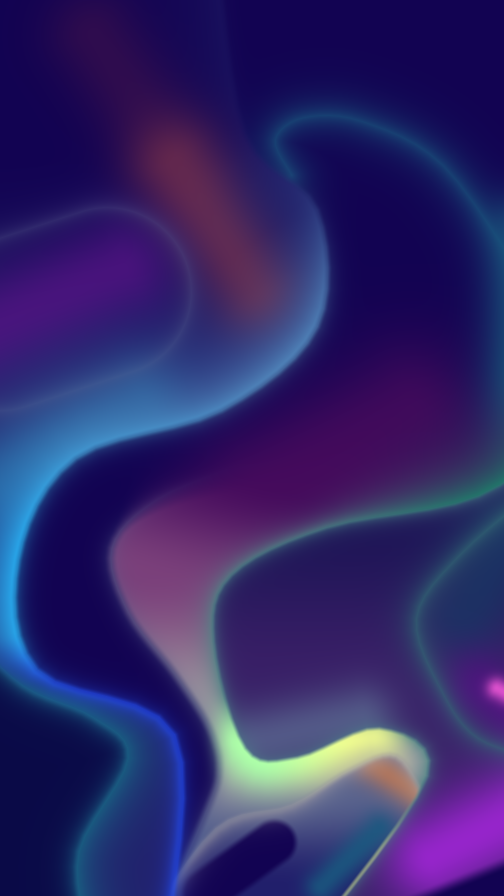
A Shadertoy shader for this background:

```glsl
const vec3 NIGHT = vec3(.07, .01, .32), NAVY = vec3(.13, .12, .42), WINE = vec3(.27, .04, .36);
const vec3 VIOLET = vec3(.31, .07, .5), MAGENTA = vec3(.65, .15, .86), SLATE = vec3(.34, .38, .55);
const vec3 SEA = vec3(.1, .35, .5), GREEN = vec3(.1, .54, .42), PALE = vec3(.66, .64, .65);

vec2 p; // canvas position, y downward

// Smooth span from b to c; keeps distance and side of the nearest point
void span(vec2 a, vec2 b, vec2 c, vec2 d, inout vec2 best) {
  vec2 from = b;
  for (int i = 1; i <= 6; i++) {
    float t = float(i) / 6.;
    vec2 to = b + .5*t*(c - a + t*(2.*a - 5.*b + 4.*c - d + t*(3.*(b - c) + d - a)));
    vec2 e = to - from, w = p - from;
    float dist = length(w - e*clamp(dot(w, e)/dot(e, e), 0., 1.));
    if (dist < best.x) best = vec2(dist, sign(e.x*w.y - e.y*w.x));
    from = to;
  }
}

// Signed distance to a curve, positive on the right hand of travel
float edge(vec2 c[10]) {
  vec2 best = vec2(99, 1);
  for (int i = 0; i < 9; i++) span(c[max(i-1, 0)], c[i], c[i+1], c[min(i+2, 9)], best);
  return best.x*best.y;
}
float edge(vec2 c[6]) {
  vec2 best = vec2(99, 1);
  for (int i = 0; i < 5; i++) span(c[max(i-1, 0)], c[i], c[i+1], c[min(i+2, 5)], best);
  return best.x*best.y;
}

float segment(vec4 s) {
  vec2 w = p - s.xy, e = s.zw - s.xy;
  return length(w - e*clamp(dot(w, e)/dot(e, e), 0., 1.));
}

// Soft stroke of paint along a segment
void brush(inout vec3 c, vec3 paint, vec4 s, float width) {
  float d = segment(s)/width;
  c = mix(c, paint, .85*exp(-d*d));
}

float glow(float d, float width) { return exp(-abs(d)/width); }

void mainImage(out vec4 fragColor, in vec2 fragCoord) {
  vec2 uv = fragCoord/iResolution.xy;
  p = vec2(uv.x, 1. - uv.y)*vec2(4.32, 7.68);

  // Flowing boundaries
  float ribbon = edge(vec2[10](vec2(1.85, -.5), vec2(2.1, 1.15), vec2(2.72, 1.8), vec2(2.72, 2.8),
    vec2(1.9, 3.52), vec2(.65, 3.93), vec2(.16, 4.8), vec2(.32, 5.74), vec2(1.5, 6.3), vec2(1.45, 8)));
  float hollow = edge(vec2[10](vec2(5, 3.6), vec2(4.1, 4.25), vec2(2.8, 4.52), vec2(1.98, 4.93),
    vec2(1.83, 5.5), vec2(2.1, 6.42), vec2(2.55, 6.5), vec2(3.25, 6.25), vec2(3.66, 6.65), vec2(2.7, 8)));
  float band = -edge(vec2[10](vec2(3.4, 3.2), vec2(2.2, 3.9), vec2(1.35, 4.28), vec2(.96, 4.7),
    vec2(1.1, 5.25), vec2(1.5, 5.78), vec2(1.8, 6.25), vec2(1.88, 6.6), vec2(1.75, 7), vec2(1.3, 8)));
  float pool = edge(vec2[6](vec2(-.3, 5.4), vec2(.2, 5.88), vec2(.8, 6.15), vec2(1.1, 6.5),
    vec2(.68, 7.3), vec2(.75, 8)));
  float crest = edge(vec2[6](vec2(2.5, 1.5), vec2(2.36, 1.2), vec2(2.6, 1.01), vec2(3.1, 1.04),
    vec2(3.8, 1.42), vec2(4.5, 2.4)));
  float bend = edge(vec2[6](vec2(4.6, 4.2), vec2(3.95, 4.75), vec2(3.57, 5.3), vec2(3.8, 5.95),
    vec2(4.1, 6.33), vec2(4.6, 6.5)));
  float swirl = edge(vec2[6](vec2(1.2, 8), vec2(1.85, 7.1), vec2(2.5, 6.9), vec2(3, 6.6),
    vec2(3.4, 6.48), vec2(3.68, 6.9)));

  // Deep background with the teal crest
  vec3 col = NIGHT;
  brush(col, WINE, vec4(3.5, 3.5, 2.3, 4.2), .6);
  col = mix(col, SEA, .7*glow(crest, .14));
  brush(col, SEA, vec4(4.5, 2, 4.45, 3.9), .32);

  // Mauve band, paler toward its foot
  vec3 mauve = mix(WINE, vec3(.48, .25, .48), smoothstep(3.9, 5., p.y - .3*(p.x - 1.5)));
  mauve = mix(mauve, PALE, smoothstep(4.9, 6.3, p.y));
  mauve = mix(mauve, SLATE, smoothstep(6.5, 7.2, p.y));
  float soft = mix(.06, .5, smoothstep(4.6, 3.7, p.y));
  col = mix(col, mauve, smoothstep(-soft, soft, band)*smoothstep(3.1, 4.3, p.y));
  col = mix(col, SLATE, .5*glow(band, .06)*smoothstep(3.9, 4.8, p.y));
  float east = smoothstep(2.5, 4.3, p.x)*smoothstep(5.5, 4.5, p.y), inside = max(hollow, 0.);
  col = mix(col, mix(vec3(.3, .52, .52), GREEN, east), .85*glow(inside, mix(.09, .28, east)));
  float foot = smoothstep(5.9, 6.4, p.y)*smoothstep(3.6, 3.2, p.x)*smoothstep(1.7, 2., p.x);
  col = mix(col, mix(vec3(.68, 1, .66), vec3(.96, 1, .56), smoothstep(2.2, 3.1, p.x)),
    foot*exp(-16.*inside*inside));

  // Dusky hollow on the right
  vec3 dusk = mix(vec3(.12, .08, .34), vec3(.22, .12, .4), smoothstep(4.5, 5.8, p.y));
  brush(dusk, vec3(.1, .2, .39), vec4(4.4, 4.6, 4, 5.3), .4);
  brush(dusk, SLATE, vec4(2.2, 6.35, 3.1, 6.15), .3);
  brush(dusk, VIOLET, vec4(4.1, 5.9, 4.4, 6.1), .32);
  brush(dusk, MAGENTA, vec4(3.7, 7.35, 4.5, 6.95), .42);
  dusk = mix(dusk, vec3(.2, .42, .46), .7*glow(bend, .1));
  brush(dusk, vec3(.95, .35, .85), vec4(4.26, 5.9, 4.34, 5.94), .09);
  dusk = mix(dusk, NIGHT, smoothstep(7.58, 7.72, p.y + .4*(p.x - 3.7)));
  dusk = mix(dusk, vec3(.3, .55, .55), .6*glow(hollow, .06));
  col = mix(col, dusk, smoothstep(.02, -.03, hollow));

  // Folded swirl at the foot
  vec3 fold = mix(SLATE, NAVY, smoothstep(6.8, 7.6, p.y));
  brush(fold, SEA, vec4(2.75, 7.6, 3.25, 7.1), .14);
  brush(fold, vec3(.74, .46, .32), vec4(3.2, 6.55, 3.6, 6.8), .16);
  fold = mix(fold, NIGHT, smoothstep(.22, .15, segment(vec4(1.75, 7.65, 2.35, 7.22))));
  fold = mix(fold, PALE, .8*glow(swirl, .07));
  col = mix(col, fold, smoothstep(-.04, .05, swirl)*smoothstep(-.02, .03, hollow));

  // Ribbon: red stream, violet cloud, cyan edge
  vec3 silk = mix(NIGHT, NAVY, smoothstep(1.2, 3.6, p.y));
  brush(silk, vec3(.2, .05, .3), vec4(.8, .3, 1.6, 1.5), .4);
  brush(silk, vec3(.42, .16, .29), vec4(1.5, 1.4, 2.2, 2.5), .38);
  brush(silk, VIOLET, vec4(-.2, 2.85, 1.05, 2.3), .42);
  brush(silk, vec3(.14, .34, .58), vec4(0, 4.1, 1.2, 3.45), .4);
  silk = mix(silk, SLATE, .35*glow(segment(vec4(0, 2.8, .92, 2.5)) - .72, .08));
  float low = smoothstep(5.4, 5.95, p.y);
  vec3 cyan = mix(vec3(.33, .56, .76), vec3(.16, .72, .98), smoothstep(3.2, 4.8, p.y));
  cyan = mix(cyan, vec3(.14, .3, .95), low);

  // Blue drapery and dark pool
  silk = mix(silk, mix(NAVY, SEA, glow(pool, .2)), low);
  float shore = .1 + .85*smoothstep(1., 3.1, p.y);
  silk = mix(silk, cyan, shore*glow(max(ribbon, 0.), mix(.34, .07, low)));
  vec3 deep = mix(vec3(.04, .04, .28), SEA, glow(pool, .08));
  silk = mix(silk, deep, smoothstep(-.03, .05, pool));
  col = mix(col, cyan*.8, .6*shore*glow(ribbon, .07));
  col = mix(col, silk, smoothstep(-.04, .04, ribbon));

  fragColor = vec4(col, 1);
}
```
